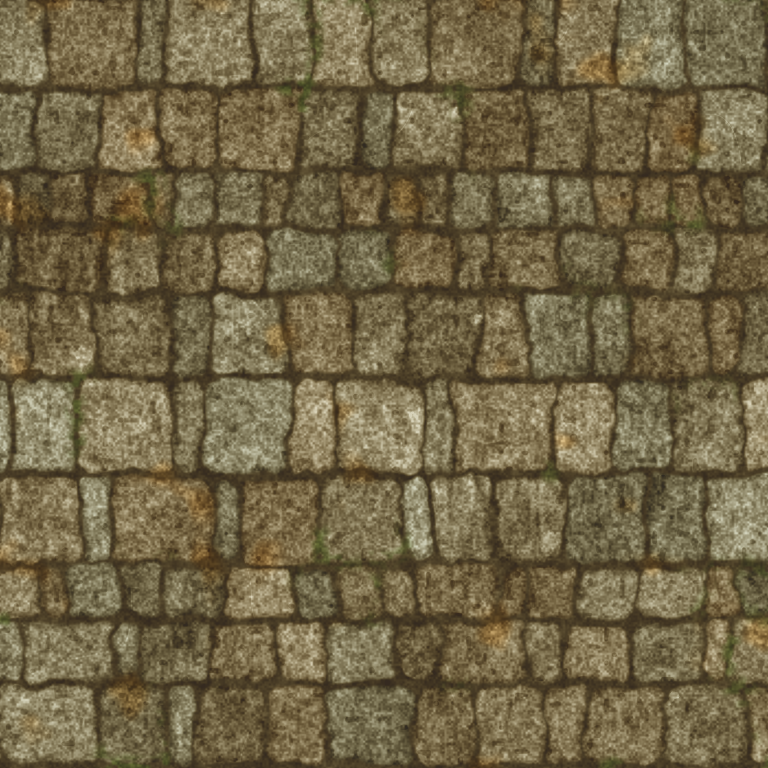
This texture is drawn by a Shadertoy shader. Its source:

```glsl
// Weathered wall of rough stone blocks in ten uneven courses, with earthy joints, lichen and moss.

// Course edges from bottom to top, and the number of blocks in each course
const float EDGES[11] = float[11](.003, .111, .194, .266, .385, .510, .620, .704, .777, .885, 1.012);
const float BLOCKS[10] = float[10](12., 13., 15., 12., 12., 13., 13., 19., 13., 12.);

float hash(vec2 p) {
    vec3 q = fract(p.xyx * .1031);
    q += dot(q, q.yzx + 33.33);
    return fract((q.x + q.y) * q.z);
}

// Value noise centred on zero
float noise(vec2 p) {
    vec2 i = floor(p), f = p - i;
    f = f * f * (3. - 2. * f);
    return mix(mix(hash(i), hash(i + vec2(1, 0)), f.x),
               mix(hash(i + vec2(0, 1)), hash(i + vec2(1, 1)), f.x), f.y) - .5;
}

float fbm(vec2 p) {
    return noise(p) + .5 * noise(p * 2.1 + 17.) + .25 * noise(p * 4.3 + 41.);
}

// Upright joint in block units: shifted at random and leaning with height t
float joint(float i, float row, float t) {
    vec2 id = vec2(i + 20., row * 7. + 3.);
    return i + .68 * (hash(id) - .5) + .22 * (hash(id + 51.) - .5) * (t - .5);
}

// Distance inside the nearest block; its id is returned as well
float block(vec2 p, out vec2 id) {
    int row = 0;
    for (int k = 1; k < 10; k++) if (p.y > EDGES[k]) row = k;
    float low = EDGES[row], high = EDGES[row + 1], count = BLOCKS[row], r = float(row);
    float t = (p.y - low) / (high - low);
    float x = p.x * count + hash(vec2(r, 9.));
    float i = floor(x);
    i -= step(x, joint(i, r, t));
    i += step(joint(i + 1., r, t), x);
    id = vec2(i + 20., r + 60.);

    float side = min(x - joint(i, r, t), joint(i + 1., r, t) - x) / count;
    float rise = min(p.y - low, high - .005 * hash(id + 8.) - p.y);
    float radius = mix(.006, .019, hash(id + 31.));
    vec2 q = radius - vec2(side, rise);
    return radius - length(max(q, 0.)) - min(max(q.x, q.y), 0.);
}

// Pale round crusts scattered over the wall
float lichen(vec2 p) {
    float cover = 0.;
    for (float k = 0.; k < 11.; k++) {
        vec2 centre = vec2(hash(vec2(k, 4.)), hash(vec2(k, 77.)));
        float size = mix(.006, .018, hash(vec2(k, 130.)));
        float d = length(p - centre) + .012 * fbm(p * 85.);
        cover = max(cover, 1. - smoothstep(size * .6, size, d));
    }
    return cover;
}

void mainImage(out vec4 fragColor, in vec2 fragCoord) {
    vec2 uv = fragCoord / iResolution.xy;
    float pixel = 1. / iResolution.y;

    // Wobbly outlines
    vec2 warped = uv + .010 * vec2(noise(uv * 24.), noise(uv * 24. + 90.))
                     + .006 * vec2(noise(uv * 75. + 30.), noise(uv * 75. + 60.));
    vec2 id;
    float gap = .0026 + .003 * noise(uv * 30. + 12.);
    float inside = block(warped, id) - gap;
    float stone = smoothstep(-.0012 - pixel, .0012 + pixel, inside);

    // Surface: grain, pits and vertical streaks
    float grain = .5 * noise(uv * 70.) + .9 * noise(uv * 170. + 5.) + noise(uv * 350. + 9.);
    float pits = smoothstep(.24, .38, noise(uv * 95. + 33.));
    float streaks = noise(uv * vec2(150., 22.) + 70.);
    float stain = smoothstep(.08, .5, fbm(uv * 8. + 3.));

    // Tone: block variation, a paler band at mid height and worn dark rims
    float tone = .18 + grain + .55 * (hash(id) - .5) + .5 * fbm(uv * 13. + 50.);
    tone += .28 * exp(-pow((uv.y - .43) / .13, 2.)) - .2 * exp(-pow((uv.y - .71) / .08, 2.));
    tone -= .55 * pits + stain * (.4 + 1.1 * streaks);
    tone -= .55 * (1. - smoothstep(0., .008 + .008 * noise(uv * 40.), inside));
    tone += .6 * lichen(uv);

    // Thin scratches along noise contours
    float scratch = 1. - smoothstep(.0, .012, abs(noise(uv * vec2(14., 9.) + 25.)));
    tone += .3 * scratch * smoothstep(.1, .3, noise(uv * 19. + 80.));

    // Joints: dark earth, deepest at the middle
    float earth = -1.1 + .5 * grain + .5 * noise(uv * 45.);
    tone = clamp(mix(earth, tone, stone), -1.6, 1.5);

    // Brown to pale grey-olive ramp
    vec3 color = vec3(.47, .42, .29) + tone * vec3(.205, .215, .20) + tone * tone * vec3(.025, .035, .06);
    color += stone * (hash(id + 14.) - .5) * vec3(.035, -.005, -.025);

    // Rust blooms and moss near the joints
    float rust = smoothstep(.3, .55, fbm(uv * 11. + 140.));
    color *= mix(vec3(1), vec3(1.12, .95, .68), rust * .7);
    float moss = smoothstep(.2, .5, fbm(uv * 10. + 210.)) * (1. - smoothstep(0., .016, inside));
    moss *= smoothstep(-.2, .3, noise(uv * 120.) + .1);
    color = mix(color, vec3(.33, .38, .17) * (1. + .3 * grain), .65 * moss);

    fragColor = vec4(clamp(color, 0., 1.), 1.);
}
```
